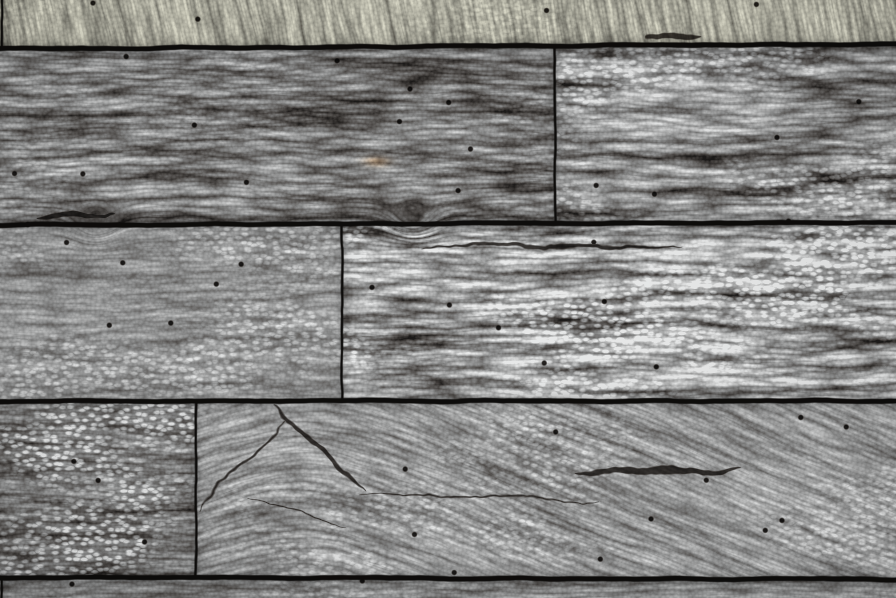
Give the GLSL for this texture, as a Shadertoy shader.

```glsl
// Weathered grey planks laid in staggered rows with dark gaps between them.
// Each plank stretches cellular noise into wood fibres, bent by layered sines,
// then collects pale flecks, nail pits, knots and tapered cracks.

const float ROW_HEIGHT = 0.2965;
const float FIRST_GAP = 0.033;
const vec3 GAP_COLOR = vec3(0.05, 0.045, 0.04);

// Per plank: tone, grain contrast, fibres per unit height, fleck amount
const vec4 STYLES[8] = vec4[8](
    vec4(0.43, 0.60, 75.0, 0.30), vec4(0.55, 0.55, 70.0, 0.13),
    vec4(0.54, 0.45, 65.0, 0.15), vec4(0.54, 1.05, 56.0, 0.24),
    vec4(0.43, 0.80, 62.0, 0.06), vec4(0.49, 0.95, 54.0, 0.17),
    vec4(0.64, 0.55, 80.0, 0.08), vec4(0.49, 0.55, 70.0, 0.10));

// Crack end points and their half widths
const int CRACK_COUNT = 8;
const vec4 CRACKS[8] = vec4[8](
    vec4(0.46, 0.32, 0.61, 0.18), vec4(0.96, 0.21, 1.24, 0.213),
    vec4(0.60, 0.175, 1.00, 0.162), vec4(0.33, 0.15, 0.48, 0.30),
    vec4(0.41, 0.17, 0.58, 0.12), vec4(0.06, 0.637, 0.19, 0.642),
    vec4(0.70, 0.588, 1.14, 0.589), vec4(1.08, 0.938, 1.17, 0.941));
const float CRACK_WIDTHS[8] = float[8](
    0.004, 0.006, 0.0015, 0.002, 0.001, 0.005, 0.003, 0.005);

vec2 hash2(vec2 cell) {
    vec2 mixed = vec2(dot(cell, vec2(127.1, 311.7)), dot(cell, vec2(269.5, 183.3)));
    return fract(sin(mixed) * 43758.5);
}

// Distance to the nearest feature point, and a random id of that point
vec2 cellular(vec2 p) {
    vec2 cell = floor(p), nearest = vec2(9.0, 0.0);
    for (int y = -1; y <= 1; y++)
    for (int x = -1; x <= 1; x++) {
        vec2 neighbour = cell + vec2(x, y);
        vec2 point = hash2(neighbour);
        float d = length(neighbour + point - p);
        if (d < nearest.x) nearest = vec2(d, fract(point.x * 7.3 + point.y));
    }
    return nearest;
}

// Layered, rotated sines, roughly -1 to 1
float waves(vec2 p) {
    float sum = 0.0, amp = 0.5;
    for (int i = 0; i < 4; i++) {
        p = mat2(0.8, 0.6, -0.6, 0.8) * p * 1.9 + 1.7;
        sum += amp * sin(p.x + sin(p.y));
        amp *= 0.55;
    }
    return sum;
}

// Groove depth of wood fibres running along x
float fibres(vec2 p, float freq) {
    p.y += 0.006 * waves(p * vec2(5.0, 12.0));
    float coarse = cellular(p * freq * vec2(0.08, 1.0)).x;
    float fine = cellular(p * freq * vec2(0.3, 2.1) + 31.0).x;
    return mix(coarse, fine, 0.45);
}

// Wraps the grain into rings around a knot
vec2 bendAroundKnot(vec2 grain, vec2 p, vec2 center) {
    vec2 d = p - center;
    float ring = center.y + length(d * vec2(0.6, 1.0));
    return vec2(grain.x, mix(grain.y, ring, exp(-700.0 * dot(d, d))));
}

float spot(vec2 p, vec2 center, vec2 radius) {
    vec2 d = (p - center) / radius;
    return exp(-dot(d, d));
}

float crack(vec2 p, vec4 ends, float halfWidth, float px) {
    vec2 along = ends.zw - ends.xy, rel = p - ends.xy;
    float h = clamp(dot(rel, along) / dot(along, along), 0.0, 1.0);
    float w = halfWidth * sqrt(4.0 * h * (1.0 - h));
    return 1.0 - smoothstep(w - px, w + px, length(rel - along * h));
}

void mainImage(out vec4 fragColor, in vec2 fragCoord) {
    vec2 p = fragCoord / iResolution.y;
    float px = 1.0 / iResolution.y;

    // Row, joint and plank index; rows tilt slightly apart
    vec2 wobble = 0.0016 * vec2(waves(p.yx * 19.0), waves(p * 17.0));
    float tilt = 0.0045 * (p.x - 0.75) * (2.0 * p.y - 0.6);
    float rowPos = (p.y - tilt + wobble.y - FIRST_GAP) / ROW_HEIGHT;
    float row = floor(rowPos);
    bool jointed = row >= 0.0 && row <= 2.0;
    float joint = jointed ? 0.328 + row * (0.188 + 0.056 * row) : 0.003;
    float side = step(joint, p.x + wobble.x);
    int plank = jointed ? int(row * 2.0 + side) : (row > 2.0 ? 6 : 7);
    vec4 style = STYLES[plank];

    // Grain direction: straight, fanned, or sawn across
    vec2 grain = bendAroundKnot(p, p, vec2(0.69, 0.652));
    grain = bendAroundKnot(grain, p, vec2(0.16, 0.643));
    if (plank == 1) grain.y += 0.4 * sqrt((p.x - 0.5) * (p.x - 0.5) + 0.01);
    if (plank == 6) grain = vec2(p.y, p.x + 0.2 * p.y);
    grain += 3.7 * float(plank);

    // Grain, yearly bands and broad stains
    float light = style.x + style.y * (0.45 - fibres(grain, style.z));
    light += 0.09 * style.y * waves(grain * vec2(1.5, 30.0));
    light += 0.04 * waves(p * vec2(3.0, 6.0) + style.z);
    light += 0.12 * (0.45 - cellular(p * 150.0).x);

    // Pale flecks gathered in patches
    float patches = smoothstep(-0.2, 0.7, waves(p * vec2(5.0, 9.0) + style.x * 40.0));
    float fleck = 1.0 - smoothstep(0.15, 0.5, cellular(p * vec2(60.0, 105.0)).x);
    light += style.w * fleck * (0.25 + patches);

    // Pits, knots and cracks
    vec2 pit = cellular(p * 10.0);
    float dark = step(0.6, pit.y) * (1.0 - smoothstep(0.025, 0.025 + 20.0 * px, pit.x));
    dark = max(dark, 0.5 * spot(p, vec2(0.69, 0.652), vec2(0.022, 0.012)));
    dark = max(dark, 0.6 * spot(p, vec2(0.16, 0.643), vec2(0.02, 0.014)));
    vec2 jagged = p + 0.006 * vec2(waves(p * 22.0), waves(p * 22.0 + 9.0));
    for (int i = 0; i < CRACK_COUNT; i++)
        dark = max(dark, 0.85 * crack(jagged, CRACKS[i], CRACK_WIDTHS[i], px));
    light = clamp(light, 0.1, 0.88) * (1.0 - 0.85 * dark);

    // Tint: warm shadows, neutral lights, creamy top row
    vec3 color = light * mix(vec3(1.06, 0.99, 0.94), vec3(0.995, 1.0, 1.0), smoothstep(0.1, 0.55, light));
    if (plank == 6) color *= vec3(1.0, 0.99, 0.91);
    color *= 1.0 + vec3(0.25, 0.08, -0.1) * spot(p, vec2(0.63, 0.73), vec2(0.02, 0.008));

    // Gaps with soft shaded edges
    float gap = ROW_HEIGHT * min(fract(rowPos), 1.0 - fract(rowPos));
    float seam = abs(p.x + wobble.x - joint);
    color *= 1.0 - 0.3 * exp(-gap * 110.0) - 0.25 * exp(-seam * 180.0);
    float wood = smoothstep(0.0042 - px, 0.0042 + px, gap) * smoothstep(0.002 - px, 0.002 + px, seam);
    color = mix(GAP_COLOR, color, wood);

    vec2 fromCenter = fragCoord / iResolution.xy - 0.5;
    fragColor = vec4(color * (1.04 - 0.25 * dot(fromCenter, fromCenter)), 1.0);
}
```
